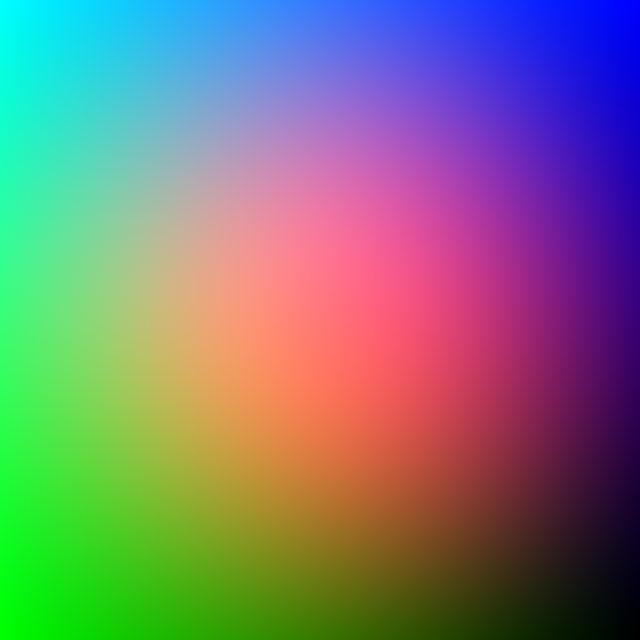
Give the GLSL for this background, as a Shadertoy shader.

```glsl
// A soft colour field: green fades from left to right, blue fades from
// top to bottom, and a round red glow sits in the middle. Each channel
// is one smooth ramp over the unit canvas.

#define GLOW_CENTER vec2(0.5, 0.5)
#define GLOW_INNER 0.07   // radius of full red
#define GLOW_OUTER 0.68   // radius where red is gone
#define RAMP_POWER 1.1    // above 1 darkens the middle of the ramps

// Fade from 0 to 1, slightly eased toward the dark end.
float ramp(float t) {
    return pow(clamp(t, 0.0, 1.0), RAMP_POWER);
}

// Round glow with soft inner and outer limits.
float glow(vec2 uv) {
    float radius = length(uv - GLOW_CENTER);
    return 1.0 - smoothstep(GLOW_INNER, GLOW_OUTER, radius);
}

void mainImage(out vec4 fragColor, in vec2 fragCoord) {
    vec2 uv = fragCoord / iResolution.xy;

    float red = glow(uv);
    float green = ramp(1.0 - uv.x);
    float blue = ramp(uv.y);

    fragColor = vec4(red, green, blue, 1.0);
}
```
